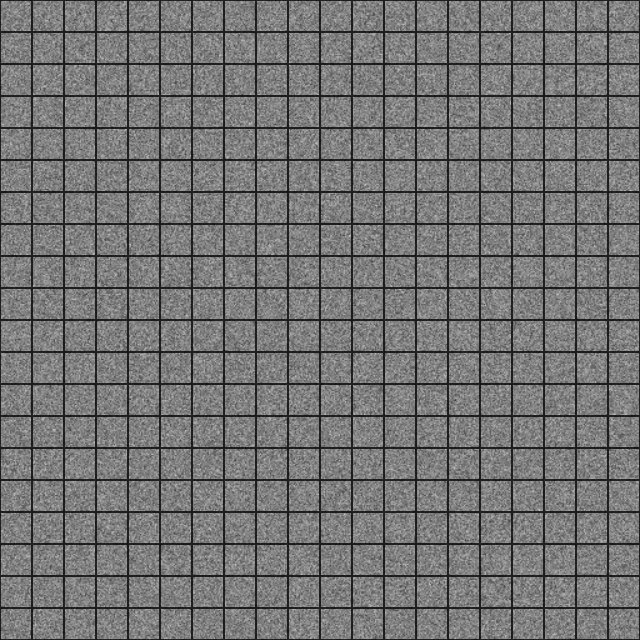
Write a WebGL 2 fragment shader that draws this pattern.

```glsl
#version 300 es
precision highp float;
// Draws a 20 by 20 grid of thin black lines over fine grey film-like grain.

uniform vec2 u_resolution;
out vec4 outColor;

const float TILES = 20.0;
const float GRAIN_CELLS = 512.0;
const float LINE_HALF_WIDTH = 0.0012;
const float GRAIN_MEAN = 0.507;
const float GRAIN_DEVIATION = 0.096;
const vec3 LINE_COLOR = vec3(0.0);

// Integer hash of a cell, returned in 0..1
float hash(ivec2 cell, uint seed) {
    uint h = uint(cell.x) * 1597334673u ^ uint(cell.y) * 3812015801u;
    h += seed * 2654435769u;
    h = (h ^ (h >> 16u)) * 2146121005u;
    h = (h ^ (h >> 15u)) * 2221713035u;
    h ^= h >> 16u;
    return float(h >> 8u) / 16777216.0;
}

// Four summed hashes: bell-shaped value with mean 0 and deviation 1
float bellHash(ivec2 cell) {
    float sum = 0.0;
    for (uint seed = 1u; seed <= 4u; seed++) {
        sum += hash(cell, seed);
    }
    return (sum - 2.0) * sqrt(3.0);
}

// Grain blended between neighbouring cell centres
float grain(vec2 uv, float cells) {
    vec2 p = uv * cells - 0.5;
    ivec2 cell = ivec2(floor(p));
    vec2 f = fract(p);
    float low = mix(bellHash(cell), bellHash(cell + ivec2(1, 0)), f.x);
    float high = mix(bellHash(cell + ivec2(0, 1)), bellHash(cell + ivec2(1, 1)), f.x);
    return mix(low, high, f.y);
}

// Antialiased coverage of lines centred on the tile borders
float gridLines(vec2 uv, float tiles, float halfWidth, vec2 pixel) {
    vec2 toLine = abs(fract(uv * tiles + 0.5) - 0.5) / tiles;
    vec2 cover = clamp((halfWidth - toLine) / pixel + 0.5, 0.0, 1.0);
    return max(cover.x, cover.y);
}

void main() {
    vec2 uv = gl_FragCoord.xy / u_resolution;
    vec2 pixel = 1.0 / u_resolution;

    // Grey tile surface
    float shade = GRAIN_MEAN + GRAIN_DEVIATION * grain(uv, GRAIN_CELLS);

    // Black grid on top
    float line = gridLines(uv, TILES, LINE_HALF_WIDTH, pixel);
    vec3 color = mix(vec3(shade), LINE_COLOR, line);

    outColor = vec4(clamp(color, 0.0, 1.0), 1.0);
}
```
